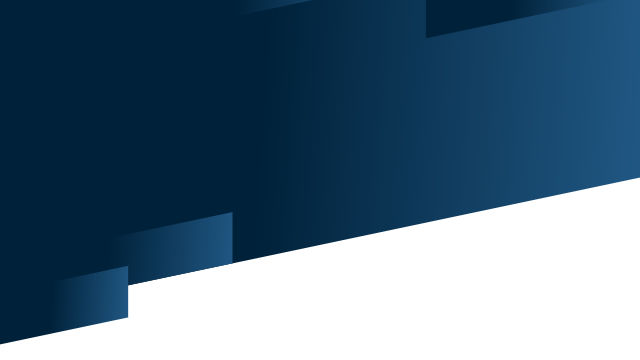
A Shadertoy shader for this background:

```glsl
// Navy slanted panels above a white lower corner.
// Each panel is a half-plane or slanted band, bounded by vertical edges,
// and filled with a sideways ramp from navy to steel blue.

#define SLOPE 0.2106      // rise of every slanted edge
#define TILT 0.07         // lean of the colour ramps
#define MAIN_EDGE 0.1324  // height of the main lower edge at x = 0
#define NAVY vec3(0.0, 0.130, 0.226)
#define STEEL vec3(0.125, 0.340, 0.510)
#define PAPER vec3(1.0)

// Coverage of the side where the signed distance is positive
float cover(float dist) {
    return clamp(0.5 + dist * iResolution.y, 0.0, 1.0);
}

// Distance above a slanted line that meets x = 0 at the given height
float above(vec2 p, float height) {
    return (p.y - SLOPE * p.x - height) * inversesqrt(1.0 + SLOPE * SLOPE);
}

// Slanted band ending at a vertical right edge
float band(vec2 p, float low, float high, float right) {
    float slab = min(above(p, low), -above(p, high));
    return cover(min(slab, right - p.x));
}

// Leaning navy-to-steel gradient
vec3 ramp(vec2 p, float start, float end) {
    float x = p.x - TILT * (p.y - 0.5);
    return mix(NAVY, STEEL, clamp((x - start) / (end - start), 0.0, 1.0));
}

void mainImage(out vec4 fragColor, in vec2 fragCoord) {
    vec2 p = fragCoord / iResolution.y;

    // Main field over the white corner
    vec3 color = mix(PAPER, ramp(p, 0.715, 1.765), cover(above(p, MAIN_EDGE)));

    // Upper panels: faint sliver, then the dark notch
    float sliver = cover(min(above(p, 0.8171), 1.183 - p.x));
    color = mix(color, ramp(p, 0.62, 0.98), sliver);
    float notch = cover(min(above(p, 0.6444), p.x - 1.183));
    color = mix(color, ramp(p, 1.385, 1.70), notch);

    // Lower panels, the nearer one stepping below the main edge
    color = mix(color, ramp(p, 0.315, 0.665), band(p, MAIN_EDGE, 0.2748, 0.6458));
    color = mix(color, ramp(p, 0.165, 0.38), band(p, 0.0433, 0.1866, 0.356));

    fragColor = vec4(color, 1.0);
}
```
